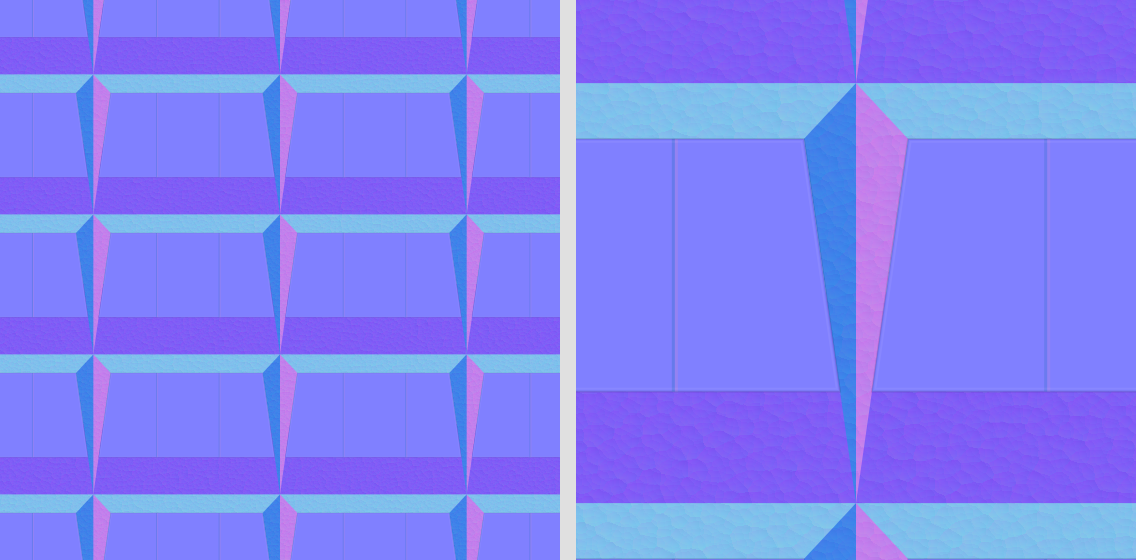
Left, the full canvas; right, a detail of the centre.
Reproduce this texture map procedurally as a Shadertoy shader.

```glsl
// Tiling normal map of bevelled wall panels split by tapered, ridged blades.

#define COLUMNS 3.0
#define ROWS 4.0
#define ROW_SHIFT 0.53125     // row offset from the top, in rows
#define RIM 0.0332            // height of the upper bevel
#define SILL 0.0664           // height of the lower bevel
#define BLADE 0.0310          // half width of a blade at its shoulder
#define GROOVE_STEP 0.1117    // spacing of the panel grooves
#define GROOVE_START 0.0021
#define GROOVE_HALF 0.0018
#define LINE 0.0011           // width of the panel outline
#define GRAIN 0.034           // roughness of the bevels

const vec3 FLAT_FACE  = vec3(0.50, 0.50, 1.00);
const vec3 UP_FACE    = vec3(0.50, 0.75, 0.93);
const vec3 DOWN_FACE  = vec3(0.50, 0.365, 0.97);
const vec3 LEFT_FACE  = vec3(0.25, 0.51, 0.92);
const vec3 RIGHT_FACE = vec3(0.76, 0.50, 0.93);

vec2 hash22(vec2 p) {
    vec3 q = fract(vec3(p.xyx) * vec3(0.1031, 0.1030, 0.0973));
    q += dot(q, q.yzx + 33.33);
    return fract((q.xx + q.yz) * q.zy);
}

// Wrapping cellular noise: slope towards the nearest feature point.
vec2 cellSlope(vec2 uv, vec2 count) {
    vec2 p = uv * count, cell = floor(p), nearest = vec2(2.0);
    for (int y = -1; y <= 1; y++) {
        for (int x = -1; x <= 1; x++) {
            vec2 id = cell + vec2(x, y);
            vec2 toPoint = id + hash22(mod(id, count)) - p;
            if (dot(toPoint, toPoint) < dot(nearest, nearest)) nearest = toPoint;
        }
    }
    return nearest;
}

// Antialiased step: 0 below zero, 1 above.
float ramp(float dist) {
    return clamp(dist * iResolution.y + 0.5, 0.0, 1.0);
}

// Antialiased stripe around zero.
float stripe(float dist, float halfWidth) {
    return ramp(dist + halfWidth) - ramp(dist - halfWidth);
}

void mainImage(out vec4 fragColor, in vec2 fragCoord) {
    vec2 uv = fragCoord / iResolution.xy;
    float rowHeight = 1.0 / ROWS;

    // Cell coordinates: offset from the ridge and depth below the row top
    float side = (fract(uv.x * COLUMNS) - 0.5) / COLUMNS;
    float along = fract(uv.x * COLUMNS - 0.5) / COLUMNS;
    float depth = fract((1.0 - uv.y) * ROWS - ROW_SHIFT) * rowHeight;
    float seam = depth > 0.5 * rowHeight ? depth - rowHeight : depth;

    // Blade: mitred shoulder above, long taper below
    float taperLength = rowHeight - RIM;
    float mitre = (abs(side) * RIM - depth * BLADE) / length(vec2(RIM, BLADE));
    float taper = (abs(side) * taperLength - BLADE * (rowHeight - depth))
                / length(vec2(taperLength, BLADE));
    float blade = 1.0 - ramp(max(mitre, taper));

    // Flat panel between the bevels
    float panelDist = max(max(RIM - depth, depth - rowHeight + SILL), -taper);
    float panel = 1.0 - ramp(panelDist);

    vec3 color = mix(DOWN_FACE, UP_FACE, ramp(seam));
    color = mix(color, mix(LEFT_FACE, RIGHT_FACE, ramp(side)), blade);

    // Grain on the sloped faces only
    vec2 slope = cellSlope(uv, vec2(110.0, 150.0))
               + 0.6 * cellSlope(uv + 0.37, vec2(230.0, 270.0));
    vec3 grain = vec3(slope, -0.35 * abs(slope.x + slope.y));
    color += GRAIN * grain;
    color = mix(color, FLAT_FACE, panel);

    // Grooves: left wall, then right wall, with slightly uneven depth
    for (int i = 1; i <= 2; i++) {
        float g = along - GROOVE_START - float(i) * GROOVE_STEP;
        vec2 id = mod(floor(vec2(uv.x * COLUMNS - 0.5, (1.0 - uv.y) * ROWS - ROW_SHIFT)),
                      vec2(COLUMNS, ROWS));
        float strength = 0.8 + 0.2 * hash22(id + float(i) * 7.0).x;
        vec3 wall = mix(vec3(0.40, 0.48, 0.92), vec3(0.58, 0.51, 0.95), ramp(g));
        color = mix(color, wall, strength * panel * stripe(g, GROOVE_HALF));
    }

    // Panel outline: dark crease with a faint light lip inside
    color *= 1.0 - 0.11 * stripe(panelDist, 0.5 * LINE);
    color += vec3(0.035, 0.03, 0.0) * stripe(panelDist + 1.6 * LINE, 0.5 * LINE);

    fragColor = vec4(clamp(color, 0.0, 1.0), 1.0);
}
```
